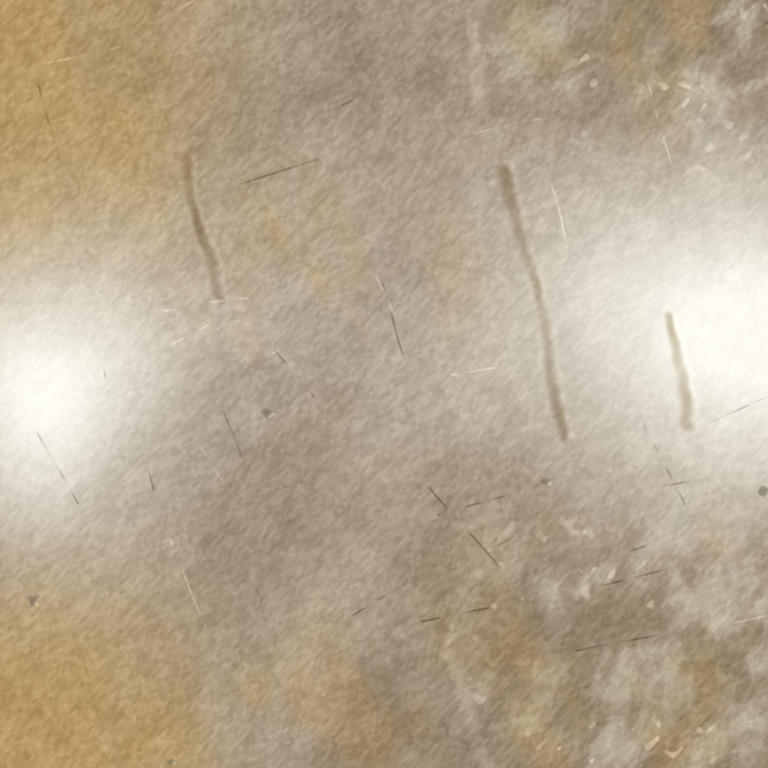
This texture is drawn by a Shadertoy shader. Its source:

```glsl
float hash(vec2 p) {
    vec3 q = fract(p.xyx * .1031);
    q += dot(q, q.yzx + 33.33);
    return fract((q.x + q.y) * q.z);
}

float noise(vec2 p) {
    vec2 cell = floor(p), f = fract(p);
    f *= f * (3. - 2. * f);
    return mix(mix(hash(cell), hash(cell + vec2(1, 0)), f.x),
               mix(hash(cell + vec2(0, 1)), hash(cell + vec2(1, 1)), f.x), f.y);
}

float fbm(vec2 p) {
    float sum = 0., weight = .5;
    for (int i = 0; i < 5; i++) {
        sum += weight * noise(p);
        p = mat2(1.6, 1.2, -1.2, 1.6) * p + 7.3;
        weight *= .5;
    }
    return sum / .97;
}

mat2 rotate(float angle) {
    return mat2(cos(angle), sin(angle), -sin(angle), cos(angle));
}

float segmentDistance(vec2 p, vec2 start, vec2 span) {
    p -= start;
    return length(p - span * clamp(dot(p, span) / dot(span, span), 0., 1.));
}

float glow(vec2 p, vec2 center, vec2 size) {
    vec2 d = (p - center) / size;
    return exp(-dot(d, d));
}

void mainImage(out vec4 fragColor, in vec2 fragCoord) {
    vec2 uv = fragCoord / iResolution.xy;
    float pixel = 1. / iResolution.y;
    vec2 warped = uv + .06 * (vec2(fbm(uv * 5.), fbm(uv * 5. + 31.)) - .5);

    // Grey-brown patina, with gold on the left and in loose patches
    float cloud = fbm(rotate(.5) * warped * vec2(7, 4) + 3.);
    vec3 color = mix(vec3(.575, .505, .42), vec3(.675, .615, .535), smoothstep(.25, .75, cloud));
    float streaks = fbm(rotate(-.3) * warped * vec2(13, 7) + 19.);
    float goldZone = smoothstep(.42, .02, warped.x) * smoothstep(.02, .4, abs(uv.y - .42));
    float patches = .6 * glow(warped, vec2(.43, .66), vec2(.16, .09))
                  + .35 * glow(warped, vec2(.4, .08), vec2(.22, .12));
    float gold = goldZone * (.55 + .9 * streaks) + patches * smoothstep(.4, .7, streaks) * 1.3;
    color = mix(color, vec3(.71, .59, .375), clamp(gold, 0., .9));

    // Pale and dark mottling towards the right corners
    float crust = smoothstep(.45, .8, warped.x) * smoothstep(.13, .36, abs(uv.y - .57));
    float mottle = fbm(rotate(.6) * warped * vec2(30, 20));
    color = mix(color, vec3(.53, .465, .36), crust * .65 * smoothstep(.6, .35, mottle));
    color = mix(color, vec3(.73, .70, .61), crust * .75 * smoothstep(.52, .75, mottle));
    color = mix(color, vec3(.69, .57, .36), crust * .35 * smoothstep(.5, .7, streaks));

    // Two reflected lights with wide, cool halos
    float halo = glow(warped, vec2(.08, .5), vec2(.27, .23))
               + glow(warped, vec2(.98, .58), vec2(.44, .26));
    color = mix(color, vec3(.83, .805, .765), .62 * min(halo, 1.));
    float shine = glow(warped, vec2(.07, .49), vec2(.13, .14))
                + glow(warped, vec2(1., .57), vec2(.27, .17));
    shine = min(shine * (.95 + .3 * cloud), 1.);
    color = mix(color, vec3(.995, .985, .945), shine);

    // Leathery grain made of short slanted wrinkles
    vec2 slanted = rotate(.75) * (uv + .008 * noise(uv * 40.));
    float grain = .65 * noise(slanted * vec2(230, 120)) + .35 * noise(slanted * vec2(330, 260) + 9.) - .5;
    color += grain * mix(.13, .04, shine);
    color += (fbm(slanted * vec2(60, 32)) - .5) * mix(.09, .03, shine);

    // Long dark grooves with a pale lip
    for (int i = 0; i < 3; i++) {
        float k = float(i);
        vec2 start = vec2(.24 + .54 * k - .11 * k * k, .78 - .1 * k * (k - 1.));
        vec2 span = vec2(.22, -1) * (.17 + .38 * k - .2 * k * k);
        float worn = .4 + .6 * noise(uv * 35. + k);
        float groove = smoothstep(.011, .001, segmentDistance(warped + vec2(.003, 0), start, span));
        float lip = smoothstep(.007, .0, segmentDistance(warped - vec2(.008, 0), start, span));
        color = mix(color, color * vec3(.80, .76, .68), groove * worn);
        color += .04 * lip * worn;
    }

    // Pale rubbed streaks at the top and bottom edges
    for (int i = 0; i < 2; i++) {
        float d = segmentDistance(warped, vec2(.595, 1. - .83 * float(i)), vec2(.04, -.16));
        color += .11 * smoothstep(.016, .002, d) * noise(uv * 50.);
    }

    // Hairline scratches, light or dark
    for (int i = 0; i < 36; i++) {
        vec2 id = vec2(i, i * 3 + 5);
        vec2 start = vec2(hash(id), hash(id + 11.));
        float angle = mix(-1.1, .35, step(.55, hash(id + 23.))) + .5 * (hash(id + 37.) - .5);
        vec2 span = vec2(cos(angle), sin(angle)) * mix(.02, .15, hash(id + 41.));
        float line = smoothstep(.0012 + pixel, 0., segmentDistance(uv + .003 * noise(uv * 18.), start, span));
        float tone = mix(-.15, .11, step(.5, hash(id + 53.)));
        color += tone * line * smoothstep(.25, .8, noise(uv * 60. + id));
    }

    // Small pits with a bright rim
    for (int i = 0; i < 5; i++) {
        vec2 id = vec2(i * 7 + 2, i + 61);
        vec2 offset = uv - vec2(hash(id), hash(id + 17.)) + .006 * (noise(uv * 120.) - .5);
        float radius = mix(.004, .009, hash(id + 29.));
        float pit = smoothstep(radius + pixel, radius * .4, length(offset));
        float rim = smoothstep(radius * .5 + pixel, 0., length(offset - radius * vec2(.7, -.5)));
        color = mix(color, vec3(.47, .43, .37), pit * .65);
        color += .18 * rim;
    }

    // Tiny chips that catch the light
    float chips = smoothstep(.78, .92, noise(slanted * vec2(95, 65) + 4.));
    color += .13 * chips * (.15 + crust) * smoothstep(.45, .65, fbm(uv * 9. + 2.));

    fragColor = vec4(clamp(color, 0., 1.), 1);
}
```
